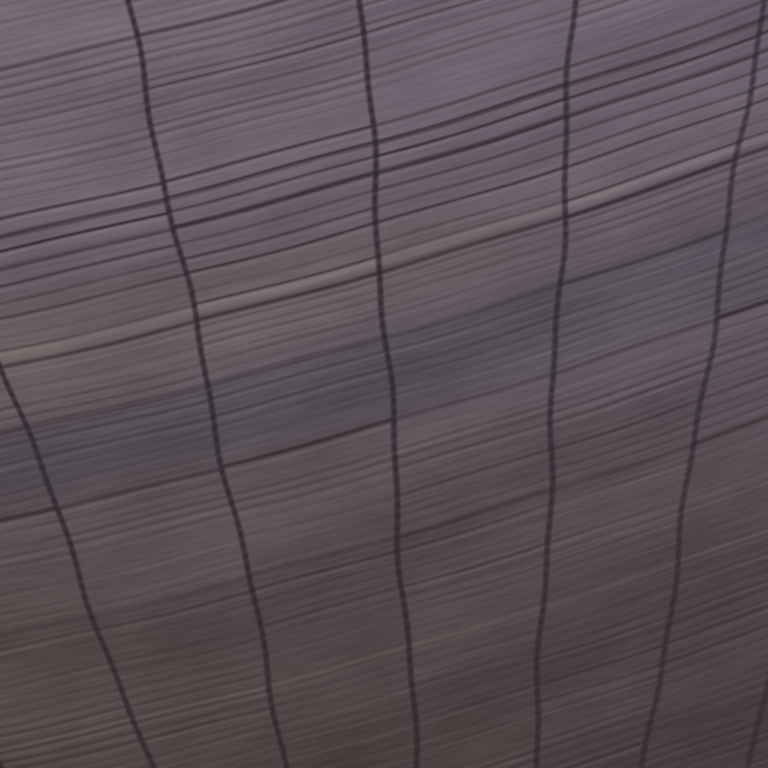
A Shadertoy shader for this texture:

```glsl
const vec3 BROWN_SHADE = vec3(0.325, 0.280, 0.275);
const vec3 MAUVE_LIGHT = vec3(0.450, 0.405, 0.445);
const vec3 SLATE_STAIN = vec3(0.325, 0.305, 0.345);
const vec3 WARM_STAIN = vec3(0.415, 0.360, 0.350);
const vec3 GROOVE_DARK = vec3(0.190, 0.155, 0.175);
const vec3 THREAD_DARK = vec3(0.180, 0.155, 0.185);

float hash(vec2 p) {
    return fract(sin(dot(p, vec2(127.1, 311.7))) * 4375.85);
}

// Distance to the nearest scattered point
float cellular(vec2 p) {
    vec2 cell = floor(p);
    float nearest = 2.0;
    for (int j = -1; j <= 1; j++) {
        for (int i = -1; i <= 1; i++) {
            vec2 c = cell + vec2(i, j);
            vec2 site = c + vec2(hash(c), hash(c + 37.0));
            nearest = min(nearest, length(p - site));
        }
    }
    return nearest;
}

float stroke(float dist, float halfWidth, float blur) {
    return 1.0 - smoothstep(halfWidth - blur, halfWidth + blur, abs(dist));
}

float band(float x, float low, float high, float blur) {
    return smoothstep(low - blur, low + blur, x)
         * (1.0 - smoothstep(high - blur, high + blur, x));
}

// Horizontal place of a thread; the fan narrows toward the bottom
float threadX(float k, float y) {
    float spacing = mix(0.161, 0.291, y);
    float bend = mix(0.006, 0.015, y);
    float wobble = 0.0035 * sin(y * 17.0 + k * 2.3) + 0.0015 * sin(y * 41.0 + k * 5.1);
    return mix(0.542, 0.471, y) + k * spacing - k * k * bend + wobble;
}

// Gaps between slats: x = dark gap, y = lit edge, z = slat tone
vec3 slats(float w, float count, float column, float blur) {
    float id = floor(w * count);
    float shared = hash(vec2(id, count));
    float local = hash(vec2(id, column + count));
    float depth = mix(shared, local, 0.4);
    float d = (fract(w * count) - 0.5 - 0.35 * (shared - 0.5)) / count;
    float gap = stroke(d, 0.0018, blur) * depth;
    float lit = stroke(d + 0.0055, 0.0020, blur) * depth;
    return vec3(gap, lit, local - 0.5);
}

void mainImage(out vec4 fragColor, in vec2 fragCoord) {
    vec2 p = fragCoord / iResolution.xy;
    float blur = max(0.0019, 0.8 / iResolution.y);

    // Threads and the column between them
    float column = 0.0;
    float thread = 0.0;
    for (int k = -3; k <= 4; k++) {
        float d = p.x - threadX(float(k), p.y);
        float strength = 0.88 - 0.08 * max(float(k), 0.0);
        column += step(0.0, d);
        thread = max(thread, strength * stroke(d, 0.0036, blur * 1.5));
    }

    // Height along the tilted, slightly curved slats
    float w = p.y - 0.215 * p.x - 0.07 * p.x * p.x;
    w += 0.0012 * sin(p.x * 19.0 + w * 23.0);
    w += 0.003 * (hash(vec2(column, 4.0)) - 0.5);

    // Broad light and stains
    vec3 color = mix(BROWN_SHADE, MAUVE_LIGHT, smoothstep(-0.05, 0.95, p.y));
    color -= 0.035 * p.x * vec3(1.0, 0.85, 0.6);
    color = mix(color, SLATE_STAIN, 0.50 * band(w, 0.33, 0.45, 0.04));
    color = mix(color, WARM_STAIN, 0.45 * band(w, 0.46, 0.59, 0.04) * (1.0 - 0.7 * p.x));
    color += 0.030 * (cellular(vec2(p.x * 6.0, w * 11.0)) - 0.5);
    color += 0.012 * sin(w * 27.0 + 1.5 * sin(p.x * 5.0));

    // Fine and wide slats
    float wide = band(w, 0.52, 0.72, 0.02);
    vec3 fine = slats(w, 83.0, column, blur);
    vec3 coarse = slats(w, 47.0, column, blur);
    float cluster = 0.35 + 0.3 * sin(w * 31.0 + 0.8) * sin(w * 13.0 + column);
    float gap = mix(fine.x * cluster, 0.3 + 0.5 * coarse.x, wide * step(0.01, coarse.x));
    gap = mix(gap, coarse.x * 0.95, wide);
    color += 0.022 * mix(fine.z, coarse.z, wide);
    color += 0.045 * mix(fine.y * 0.6, coarse.y, wide);
    color = mix(color, GROOVE_DARK, clamp(gap, 0.0, 1.0));

    // Deep creases, uneven from column to column
    float creases[7] = float[7](0.911, 0.69, 0.652, 0.522, 0.434, 0.324, 0.17);
    for (int i = 0; i < 7; i++) {
        float depth = 0.25 + 0.55 * hash(vec2(float(i), column + 9.0));
        color = mix(color, GROOVE_DARK, depth * stroke(w - creases[i], 0.0026, blur * 1.3));
    }

    // Pale slat edges
    float pale = stroke(w - 0.537, 0.006, 0.004) + stroke(w - 0.022, 0.003, 0.003);
    color += 0.045 * pale * vec3(1.0, 0.9, 0.8);

    // Stretched wood grain and faint weave
    color += 0.028 * (cellular(vec2(p.x * 16.0, w * 150.0)) - 0.5);
    color += 0.004 * sin(w * 690.0 + 3.0 * sin(p.x * 11.0));

    // Threads dip where they cross the gaps
    float knot = 0.88 + 0.12 * sin(w * 420.0);
    color = mix(color, THREAD_DARK, thread * knot);
    fragColor = vec4(clamp(color, 0.0, 1.0), 1.0);
}
```
